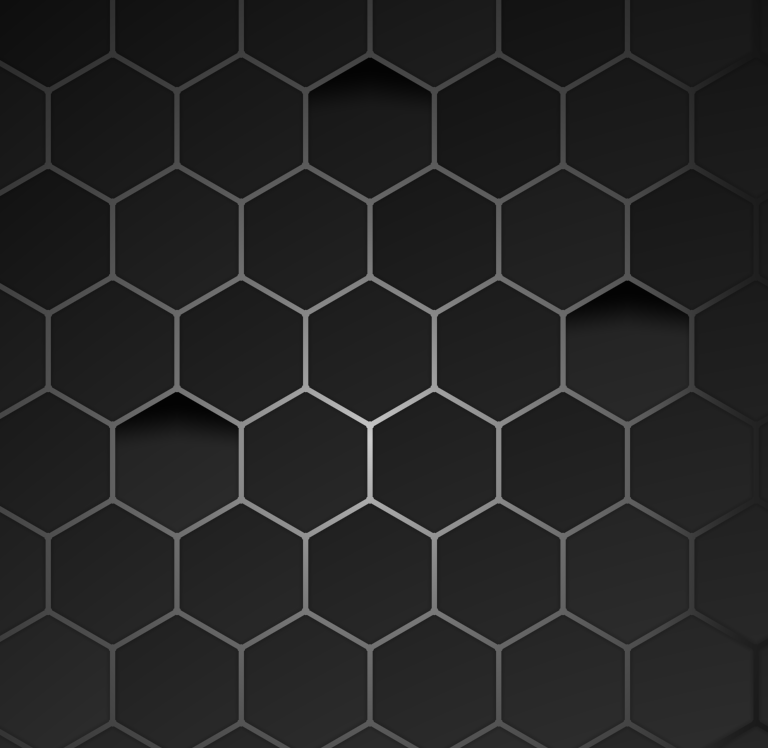
A WebGL 2 fragment shader for this pattern:

```glsl
#version 300 es
precision highp float;
// Dark honeycomb of pointed-top hexagons with glowing seams and a few sunken cells.

uniform vec2 u_resolution;
out vec4 fragColor;

const float CELLS_ACROSS = 5.967;
const float SQRT3 = 1.7320508;
const vec2 GRID_ORIGIN = vec2(-0.0182, 0.0299);
const vec2 GLOW_CENTER = vec2(-0.018, -0.086);
const float SEAM_HALF_WIDTH = 0.0205;
const float JOINT_RADIUS = 0.031;

// Integer hash of a cell index, returned in 0..1
float hashCell(ivec2 cell) {
    uvec2 k = uvec2(cell + 512);
    uint h = k.x * 1597334677u ^ k.y * 3812015801u;
    h = (h ^ (h >> 15)) * 2246822519u;
    h ^= h >> 13;
    return float(h & 65535u) / 65535.0;
}

// Offset from the nearest center of a hexagonal grid of unit pitch
vec2 hexLocal(vec2 q) {
    vec2 period = vec2(1.0, SQRT3);
    vec2 a = q - period * floor(q / period + 0.5);
    vec2 b = q - period * (floor(q / period) + 0.5);
    return dot(a, a) < dot(b, b) ? a : b;
}

// Distance from a point inside the cell to its nearest side
float sideDistance(vec2 local) {
    vec2 a = abs(local);
    return 0.5 - max(a.x, dot(a, vec2(0.5, 0.5 * SQRT3)));
}

// Distance from a point inside the cell to its nearest corner
float cornerDistance(vec2 local) {
    vec2 a = abs(local);
    return min(length(a - vec2(0.0, 1.0 / SQRT3)),
               length(a - vec2(0.5, 0.5 / SQRT3)));
}

// Cell index: x in half pitches, y in rows
ivec2 cellIndex(vec2 center) {
    return ivec2(floor(center * vec2(2.0, 2.0 / SQRT3) + 0.5));
}

bool isSunken(ivec2 cell) {
    return cell == ivec2(0, 2) || cell == ivec2(4, 0) || cell == ivec2(-3, -1);
}

// Soft shade cast below the two upper sides
float upperShadow(vec2 local) {
    return smoothstep(0.13, 0.47, local.y + 0.12 * abs(local.x));
}

// Face tone: lighter toward the bottom, varied from cell to cell
float faceTone(vec2 p, vec2 local, ivec2 cell) {
    float tone = 0.129 - 0.085 * p.y + 0.012 * p.x - 0.05 * p.x * p.x;
    float variation = (hashCell(cell) - 0.5) * 0.024;
    return tone + variation + 0.010 * (local.x - local.y);
}

// Seam tone: bright at the glow, fading outward and toward the right border
float seamTone(vec2 p) {
    float glow = 0.80 * exp(-2.2 * length(p - GLOW_CENTER));
    return glow * mix(1.0, 0.5, smoothstep(0.32, 0.5, p.x));
}

void main() {
    vec2 p = (gl_FragCoord.xy - 0.5 * u_resolution) / u_resolution.x;
    vec2 q = (p - GRID_ORIGIN) * CELLS_ACROSS;
    float aa = 0.75 * CELLS_ACROSS / u_resolution.x;

    vec2 local = hexLocal(q);
    ivec2 cell = cellIndex(q - local);
    float side = sideDistance(local);

    // Cell face with a narrow dark rim
    float tone = faceTone(p, local, cell);
    tone *= mix(0.86, 1.0, smoothstep(0.02, 0.06, side));
    if (isSunken(cell)) {
        tone = mix(tone + 0.010, 0.012, upperShadow(local));
    }

    // Seams and their slightly rounded joints
    float edge = min(side - SEAM_HALF_WIDTH, cornerDistance(local) - JOINT_RADIUS);
    float seam = 1.0 - smoothstep(-aa, aa, edge);
    tone = mix(tone, seamTone(p), seam);

    fragColor = vec4(vec3(clamp(tone, 0.0, 1.0)), 1.0);
}
```
